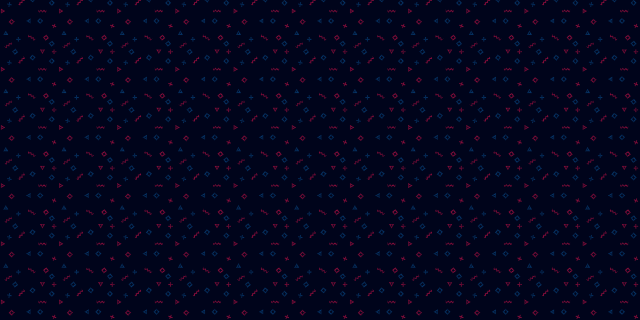
Reproduce this pattern procedurally as a Shadertoy shader.

```glsl
// Tiled confetti of tiny sketched diamonds, triangles, crosses and zigzags on dark navy.
#define TILES_DOWN 5.5
#define LINE_HALF 0.0085
#define DIAMOND_R 0.027
#define TRIANGLE_R 0.015
#define CROSS_R 0.029
#define ZIGZAG_HALF 0.058
#define ZIGZAG_AMP 0.011
#define OVERSHOOT 1.3
#define WEAR 0.45
#define NAVY vec3(0.0, 0.016, 0.105)
#define BLUE vec3(0.022, 0.215, 0.42)
#define RED vec3(0.56, 0.052, 0.235)

const float PI = 3.14159;
const float GRAIN_CELLS = 28.0;

// Glyph centres in one tile, y down; the blue ones come first in each list.
const vec2 DIAMONDS[7] = vec2[7](
    vec2(0.69, 0.36), vec2(0.89, 0.75), vec2(0.56, 0.99), vec2(0.26, 0.89),
    vec2(0.89, 0.05), vec2(0.20, 0.375), vec2(0.79, 0.647));
const vec2 TRIANGLES[4] = vec2[4](
    vec2(0.50, 0.36), vec2(0.10, 0.576), vec2(0.04, 0.19), vec2(0.73, 0.876));
const vec2 CROSSES[4] = vec2[4](
    vec2(0.315, 0.676), vec2(0.16, 0.077), vec2(0.93, 0.447), vec2(0.93, 0.89));
// Zigzags are all red; z is the tilt.
const vec3 ZIGZAGS[4] = vec3[4](
    vec3(0.73, 0.19, 0.0), vec3(0.545, 0.647, 0.55),
    vec3(0.145, 0.776, -0.6), vec3(0.37, 0.034, -0.8));

vec2 rotate(vec2 p, float a) {
    float c = cos(a), s = sin(a);
    return vec2(c * p.x + s * p.y, c * p.y - s * p.x);
}

// Unit gradient that repeats with the tile.
vec2 gradient(vec2 cell) {
    cell = mod(cell, GRAIN_CELLS);
    float a = 2.0 * PI * fract(sin(dot(cell, vec2(12.7, 78.2))) * 4375.5);
    return vec2(cos(a), sin(a));
}

float gradientNoise(vec2 p) {
    vec2 i = floor(p), f = p - i, u = f * f * (3.0 - 2.0 * f), e = vec2(1.0, 0.0);
    float low = mix(dot(gradient(i), f), dot(gradient(i + e.xy), f - e.xy), u.x);
    float high = mix(dot(gradient(i + e.yx), f - e.yx), dot(gradient(i + e.xx), f - e.xx), u.x);
    return mix(low, high, u.y);
}

// Folds the plane into one of n equal sectors centred on +x.
vec2 foldSectors(vec2 p, float n) {
    float sector = 2.0 * PI / n;
    float a = mod(atan(p.y, p.x + 1e-6) + 0.5 * sector, sector) - 0.5 * sector;
    return length(p) * vec2(cos(a), abs(sin(a)));
}

// Regular outline whose sides run slightly past the corners.
float polygonLine(vec2 p, float n, float r) {
    vec2 q = foldSectors(p, n);
    float halfSide = r * tan(PI / n) * OVERSHOOT;
    return length(vec2(q.x - r, max(q.y - halfSide, 0.0)));
}

float crossLine(vec2 p, float r) {
    vec2 q = foldSectors(p, 4.0);
    return length(vec2(max(q.x - r, 0.0), q.y));
}

float zigzagLine(vec2 p) {
    float period = ZIGZAG_HALF * 0.9;
    float wave = (abs(fract(p.x / period) - 0.5) * 4.0 - 1.0) * ZIGZAG_AMP;
    float slope = 4.0 * ZIGZAG_AMP / period;
    float d = abs(p.y - wave) / sqrt(1.0 + slope * slope);
    return max(d, abs(p.x) - ZIGZAG_HALF);
}

// Offset to a glyph centre, wrapped across tile borders.
vec2 wrapped(vec2 p, vec2 centre) {
    return fract(p - centre + 0.5) - 0.5;
}

float ink(float d, float pixel) {
    return 1.0 - smoothstep(-0.7 * pixel, 0.7 * pixel, d - LINE_HALF);
}

void mainImage(out vec4 fragColor, in vec2 fragCoord) {
    float pixel = TILES_DOWN / iResolution.y;
    vec2 p = vec2(fragCoord.x, iResolution.y - fragCoord.y) * pixel;
    float blueDist = 1.0, redDist = 1.0;

    for (int i = 0; i < 7; i++) {
        float tilt = 0.25 * PI + 0.15 * sin(float(i) * 2.4);
        float d = polygonLine(rotate(wrapped(p, DIAMONDS[i]), tilt), 4.0, DIAMOND_R);
        if (i < 5) blueDist = min(blueDist, d);
        else redDist = min(redDist, d);
    }

    for (int i = 0; i < 4; i++) {
        float tilt = float(i) * 0.5 * PI;
        float tri = polygonLine(rotate(wrapped(p, TRIANGLES[i]), tilt), 3.0, TRIANGLE_R);
        float plus = crossLine(rotate(wrapped(p, CROSSES[i]), 0.2 * float(i % 3)), CROSS_R);
        float d = min(tri, plus);
        if (i < 2) blueDist = min(blueDist, d);
        else redDist = min(redDist, d);
        redDist = min(redDist, zigzagLine(rotate(wrapped(p, ZIGZAGS[i].xy), ZIGZAGS[i].z)));
    }

    // Uneven ink along the strokes.
    float strength = 1.0 - WEAR * clamp(0.4 + 1.6 * gradientNoise(p * GRAIN_CELLS), 0.0, 1.0);
    vec3 colour = mix(NAVY, BLUE, strength * ink(blueDist, pixel));
    colour = mix(colour, RED, strength * ink(redDist, pixel));
    fragColor = vec4(colour, 1.0);
}
```
